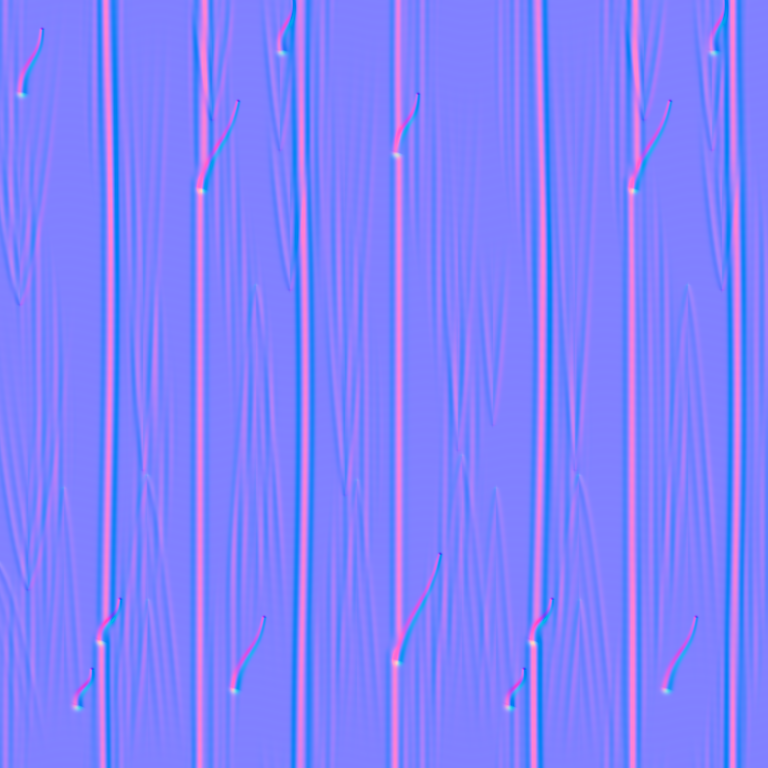
Give the GLSL for this texture map, as a Shadertoy shader.

```glsl
// Canvas spans 768 units; most boards recur every 432 units across.
const float SPAN = 768.0;
const float BOARD_PERIOD = 432.0;

// Grain arches: tip x, tip y, half width, length (positive opens upward)
const vec4 SHARED_ARCHES[8] = vec4[8](
    vec4(147, 293, 40, -300), vec4(143, 298, 28, 470),
    vec4(256, 483, 36, -420), vec4(280, 618, 22, 190),
    vec4(290, 478, 26, 200), vec4(212, 648, 26, 150),
    vec4(64, 280, 22, -260), vec4(148, 168, 18, -170));
const vec4 SINGLE_ARCHES[8] = vec4[8](
    vec4(20, 463, 48, 320), vec4(345, 273, 36, 480),
    vec4(458, 318, 25, 380), vec4(462, 313, 36, -310),
    vec4(-5, 208, 55, -200), vec4(357, 288, 28, -290),
    vec4(493, 343, 18, 200), vec4(28, 178, 48, 300));

// Splits: lower end, upper end; the first five recur with the boards
const vec4 SPLITS[8] = vec4[8](
    vec4(202, 580, 238, 666), vec4(101, 128, 120, 168),
    vec4(78, 63, 92, 98), vec4(235, 80, 264, 150),
    vec4(282, 718, 293, 768), vec4(397, 616, 418, 673),
    vec4(398, 108, 440, 213), vec4(22, 676, 42, 738));

// Seams: x, left edge strength, right edge strength, y of the break
const vec4 SEAMS[4] = vec4[4](
    vec4(104, 0.5, 0.9, 138), vec4(200, 0.45, 0.3, 596),
    vec4(303, 0.9, 0.8, -99), vec4(395, 0.4, 0.15, 124));

float bell(float x) { return exp(-x * x); }

float foldBoards(float x) {
    return x - BOARD_PERIOD * round(x / BOARD_PERIOD);
}

// Nested ridges that follow a parabola and fade along their arms
float archHeight(vec2 q, float halfWidth, float len) {
    float along = mod(q.y * sign(len) + 60.0, SPAN) - 60.0;
    float t = along / abs(len);
    float inside = (t > 0.0 ? halfWidth * pow(t, 0.6) : along) - abs(q.x);
    float rings = 0.0;
    for (int i = 0; i < 3; i++) {
        float k = float(i);
        rings += bell((inside - 3.0 - 11.0 * k) / 3.4) / (1.0 + 0.45 * k);
    }
    return rings * (1.0 - smoothstep(0.45, 1.0, t)) * (0.9 + 0.3 * sin(q.y * 0.021));
}

// Tapered, slightly bent groove
float splitDepth(vec2 q, vec2 axis) {
    float t = clamp(dot(q, axis) / dot(axis, axis), 0.0, 1.0);
    q.x += 2.5 * sin(t * 6.283);
    float width = mix(4.2, 1.6, t);
    return width * bell(length(q - axis * t) / width);
}

// Fine vertical fibres in soft patches
float fibreHeight(vec2 p) {
    float turn = p.y * 6.283 / SPAN;
    float sway = 1.4 * sin(turn + p.x * 0.02) + 0.5 * sin(2.0 * turn + 1.0);
    float patches = smoothstep(-0.1, 0.9, sin(p.x * 0.061 + 1.5 * sin(turn + 2.0)));
    float fibres = 0.4 * sin(p.x * 0.42 + sway) + 0.22 * sin(p.x * 0.71 - sway);
    return fibres * patches + 0.015 * sin(p.y * 0.6 + 2.0 * sin(p.x * 0.07));
}

float woodHeight(vec2 p) {
    float h = fibreHeight(p);
    for (int i = 0; i < 8; i++) {
        vec4 shared_ = SHARED_ARCHES[i], single = SINGLE_ARCHES[i], split = SPLITS[i];
        vec2 q = p - shared_.xy;
        h += archHeight(vec2(foldBoards(q.x), q.y), shared_.z, shared_.w);
        h += 0.85 * archHeight(p - single.xy, single.z, single.w);
        q = p - split.xy;
        if (i < 5) q.x = foldBoards(q.x);
        h -= splitDepth(q, split.zw - split.xy);
    }
    return h;
}

// Sideways tilt of the board edges
float seamTilt(vec2 p) {
    float tilt = 0.0;
    for (int i = 0; i < 4; i++) {
        vec4 seam = SEAMS[i];
        float rise = p.y - seam.w;
        float wobble = 2.5 * sin(p.y * 0.0082 + 4.0 + 0.4 * float(i)) * step(0.5, seam.y);
        float d = foldBoards(p.x - seam.x - wobble - 4.0 * smoothstep(-9.0, 9.0, rise) * step(0.0, seam.w));
        float edges = 0.95 * bell(d / 3.4) - seam.y * bell((d + 7.0) / 3.0) - seam.z * bell((d - 6.8) / 3.0);
        tilt += edges * (1.0 - 0.75 * bell(rise / 9.0));
    }
    return tilt;
}

void mainImage(out vec4 fragColor, in vec2 fragCoord) {
    vec2 p = fragCoord / iResolution.xy * SPAN;
    vec2 e = vec2(0.8, 0.0);
    vec2 tilt = vec2(woodHeight(p - e.xy) - woodHeight(p + e.xy),
                     woodHeight(p - e.yx) - woodHeight(p + e.yx)) / (2.0 * e.x);
    tilt.x += seamTilt(p);
    tilt = clamp(tilt, -1.0, 1.0);

    // Encode the surface direction as colour
    float blue = 1.0 - 0.05 * tilt.x * tilt.x - 0.12 * pow(max(tilt.x, 0.0), 2.0) - 0.1 * tilt.y * tilt.y;
    fragColor = vec4(0.505 + 0.5 * tilt.x, 0.505 + 0.4 * tilt.y, blue, 1.0);
}
```
